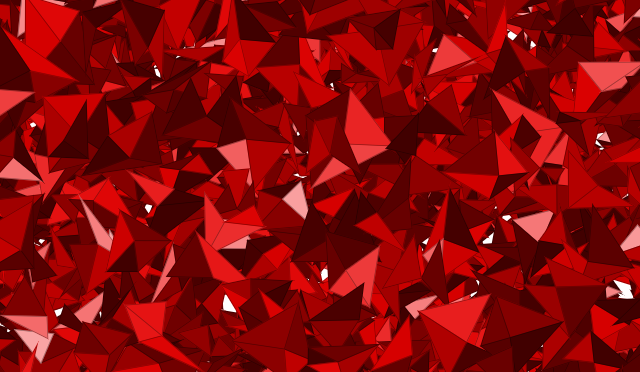
Write a WebGL 2 fragment shader that draws this background.

```glsl
#version 300 es
precision highp float;
// Heap of sharp red faceted shards with small white gaps between them.

uniform vec2 u_resolution;
out vec4 fragColor;

const float TAU = 6.2831853;
const int LAYERS = 7;             // painted from back to front
const int CORNERS = 4;            // corners around the apex of a shard
const float CELL_BACK = 0.085;    // cell sizes, in canvas heights
const float CELL_FRONT = 0.155;
const float LAYER_TURN = 2.4;     // grid rotation between layers
const float RADIUS_MIN = 0.36;    // corner distance, in cells
const float RADIUS_MAX = 1.0;
const float ANGLE_JITTER = 0.8;
const float FACET_SHARE = 0.74;   // share of facets that exist
const float LINE_WIDTH = 0.0013;  // facet outline, in canvas heights
const float LINE_DARKNESS = 0.6;
const float RED_DARK = 0.25;
const float RED_BRIGHT = 0.98;
const float RED_CURVE = 1.6;      // higher gives more dark facets
const float GLINT_START = 0.86;   // shade above which red turns pink
const float GLINT_WHITENESS = 0.68;
const vec3 GAP_COLOR = vec3(1.0, 0.995, 0.995);

float hash(vec3 p) {
    p = fract(p * vec3(0.1031, 0.1137, 0.0973));
    p += dot(p, p.zyx + 31.32);
    return fract((p.x + p.y) * p.z);
}

float cross2(vec2 a, vec2 b) {
    return a.x * b.y - a.y * b.x;
}

// Corner of a shard, relative to its apex.
vec2 shardCorner(vec2 cell, float seed, int index) {
    float k = float(index % CORNERS);
    float jitter = ANGLE_JITTER * hash(vec3(cell, seed + k + 3.0));
    float spin = hash(vec3(cell, seed + 2.0));
    float angle = TAU * ((float(index) + jitter) / float(CORNERS) + spin);
    float radius = mix(RADIUS_MIN, RADIUS_MAX, hash(vec3(cell, seed + k + 8.0)));
    return radius * vec2(cos(angle), sin(angle));
}

// Distance inside the triangle (0, a, b), positive within.
float facetDistance(vec2 p, vec2 a, vec2 b) {
    float sides = min(cross2(a, p) / length(a), cross2(p, b) / length(b));
    return min(sides, cross2(b - a, p - a) / length(b - a));
}

vec3 facetColor(float shade) {
    float red = mix(RED_DARK, RED_BRIGHT, pow(shade, RED_CURVE));
    float glint = max(shade - GLINT_START, 0.0) / (1.0 - GLINT_START);
    float pale = GLINT_WHITENESS * glint * glint * glint;
    return vec3(red, pale, pale);
}

// Paints the fan of facets of one shard over the color.
vec3 paintShard(vec3 color, vec2 p, vec2 cell, float seed, float pixel, float line) {
    float lineReach = max(line, pixel);
    float lineStrength = LINE_DARKNESS * line / lineReach;
    vec2 a = shardCorner(cell, seed, 0);
    for (int i = 0; i < CORNERS; i++) {
        vec2 b = shardCorner(cell, seed, i + 1);
        float k = float(i);
        if (hash(vec3(cell, seed + k + 13.0)) < FACET_SHARE) {
            float d = facetDistance(p, a, b);
            float coverage = clamp(d / pixel + 1.0, 0.0, 1.0);
            float outline = 1.0 - smoothstep(0.0, lineReach, abs(d));
            vec3 facet = facetColor(hash(vec3(cell, seed + k + 18.0)));
            color = mix(color, facet * (1.0 - lineStrength * outline), coverage);
        }
        a = b;
    }
    return color;
}

void main() {
    vec2 canvas = gl_FragCoord.xy / u_resolution.y;
    vec3 color = GAP_COLOR;

    for (int layer = 0; layer < LAYERS; layer++) {
        float depth = float(layer);
        float size = mix(CELL_BACK, CELL_FRONT, depth / float(LAYERS - 1));
        float turn = depth * LAYER_TURN + 0.5;
        mat2 rotation = mat2(cos(turn), sin(turn), -sin(turn), cos(turn));
        vec2 p = rotation * canvas / size + depth * vec2(17.3, 9.7) + 40.0;
        float pixel = 1.0 / (u_resolution.y * size);
        float seed = depth * 29.0;

        // Shards of the neighbouring cells reach into this one.
        for (int y = -1; y <= 1; y++) {
            for (int x = -1; x <= 1; x++) {
                vec2 cell = floor(p) + vec2(x, y);
                vec2 apex = cell + vec2(hash(vec3(cell, seed)), hash(vec3(cell, seed + 1.0)));
                vec2 local = p - apex;
                if (length(local) < RADIUS_MAX + pixel) {
                    color = paintShard(color, local, cell, seed, pixel, LINE_WIDTH / size);
                }
            }
        }
    }
    fragColor = vec4(color, 1.0);
}
```
